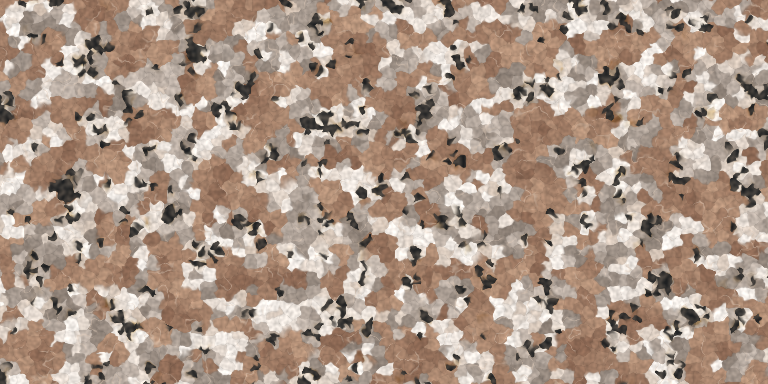
A WebGL 2 fragment shader for this texture:

```glsl
#version 300 es
precision highp float;

uniform vec2 u_resolution;
out vec4 fragColor;

const float TAU = 6.28319;

vec2 hash2(vec2 p) {
    vec3 q = fract(p.xyx * vec3(0.1031, 0.1030, 0.0973));
    q += dot(q, q.yzx + 33.33);
    return fract((q.xx + q.yz) * q.zy);
}

float cornerSlope(vec2 cell, vec2 corner, vec2 f) {
    float angle = TAU * hash2(cell + corner).x;
    return dot(vec2(cos(angle), sin(angle)), f - corner);
}

float gradientNoise(vec2 p) {
    vec2 cell = floor(p), f = p - cell;
    vec2 u = f * f * f * (f * (f * 6.0 - 15.0) + 10.0);
    float low = mix(cornerSlope(cell, vec2(0, 0), f), cornerSlope(cell, vec2(1, 0), f), u.x);
    float high = mix(cornerSlope(cell, vec2(0, 1), f), cornerSlope(cell, vec2(1, 1), f), u.x);
    return mix(low, high, u.y);
}

vec2 roughen(vec2 p, float frequency, float amount) {
    vec2 q = p * frequency;
    return p + amount * vec2(gradientNoise(q + 17.3), gradientNoise(q + 71.9));
}

// Positive inside the large brown feldspar patches
float feldsparField(vec2 p) {
    return gradientNoise(p * vec2(8.5, 10.0) + 3.7) + 0.5 * gradientNoise(p * 21.0 + 41.2) - 0.05;
}

// Colour of one grain: brown feldspar, white feldspar or grey quartz
vec3 grainColor(vec2 site, vec2 seed) {
    vec3 brown = mix(vec3(0.55, 0.41, 0.33), vec3(0.73, 0.59, 0.49),
                     clamp(0.5 + 0.6 * (seed.y - 0.5) + gradientNoise(site * 13.0 + 8.1), 0.0, 1.0));
    vec3 white = mix(vec3(0.82, 0.75, 0.69), vec3(0.97, 0.95, 0.93), sqrt(seed.y));
    vec3 quartz = mix(vec3(0.55, 0.50, 0.46), vec3(0.79, 0.74, 0.70), seed.y);
    float jitter = seed.x - 0.5;
    float whiteField = gradientNoise(site * 15.0 + 27.6) + 0.3 * jitter;
    vec3 pale = whiteField > 0.0 ? white : quartz;
    return feldsparField(site) + 0.22 * jitter > 0.0 ? brown : pale;
}

// Grains blended softly across their borders; alpha is the border strength
vec4 grainLayer(vec2 p, float pitch, float sharpness) {
    vec2 q = p * pitch, cell = floor(q);
    vec3 sum = vec3(0.0);
    float total = 0.0, strongest = 0.0;
    for (int y = -1; y <= 1; y++)
    for (int x = -1; x <= 1; x++) {
        vec2 id = cell + vec2(x, y);
        vec2 site = id + hash2(id + 5.0);
        float weight = exp(-sharpness * dot(q - site, q - site));
        sum += weight * grainColor(site / pitch, hash2(id + 131.0));
        total += weight;
        strongest = max(strongest, weight);
    }
    return vec4(sum / total, 1.0 - strongest / total);
}

// Coverage of clustered dark mica flakes, sparse inside brown patches
float micaLayer(vec2 p, float pitch, float sharpness, float threshold) {
    vec2 q = p * pitch, cell = floor(q);
    float sum = 0.0, total = 0.0;
    for (int y = -1; y <= 1; y++)
    for (int x = -1; x <= 1; x++) {
        vec2 id = cell + vec2(x, y);
        vec2 site = id + hash2(id + 57.0);
        float weight = exp(-sharpness * dot(q - site, q - site));
        vec2 place = site / pitch;
        float score = hash2(id + 213.0).x + gradientNoise(place * 12.0 + 63.4)
                    - 0.25 * smoothstep(-0.05, 0.12, feldsparField(place));
        sum += weight * step(threshold, score);
        total += weight;
    }
    return sum / total;
}

// Thin broken lines along the zero crossings of noise
float crackLines(vec2 p, float frequency, float width) {
    float line = 1.0 - smoothstep(0.0, width, abs(gradientNoise(p * frequency + 91.0)));
    return line * smoothstep(0.0, 0.25, gradientNoise(p * frequency * 0.7 + 12.5));
}

void main() {
    vec2 p = gl_FragCoord.xy / u_resolution.y;
    vec2 ragged = roughen(roughen(p, 38.0, 0.012), 85.0, 0.006);

    // Grains with darker borders and pale cracks
    vec4 grains = grainLayer(ragged, 36.0, 18.0);
    vec3 color = grains.rgb * (1.0 - 0.16 * grains.a);
    color = mix(color, vec3(0.84, 0.76, 0.69), 0.45 * crackLines(ragged, 24.0, 0.07));

    // Uneven tone inside the grains
    color *= 1.0 + 0.12 * gradientNoise(p * 55.0) + 0.14 * gradientNoise(p * 105.0 + 31.0);

    // Ochre stains around the mica
    float stain = smoothstep(0.12, 0.4, gradientNoise(p * 30.0 + 152.0));
    float halo = micaLayer(ragged, 62.0, 3.0, 0.96);
    color = mix(color, color * vec3(0.80, 0.68, 0.46), clamp(halo * (0.4 + stain), 0.0, 0.8));

    // Dark mica
    float shade = 0.5 + gradientNoise(p * 70.0 + 7.0);
    vec3 mica = mix(vec3(0.09, 0.10, 0.11), vec3(0.29, 0.27, 0.25), clamp(shade, 0.0, 1.0));
    color = mix(color, mica, 0.95 * micaLayer(ragged, 62.0, 14.0, 0.97));

    fragColor = vec4(clamp(color, 0.0, 1.0), 1.0);
}
```
